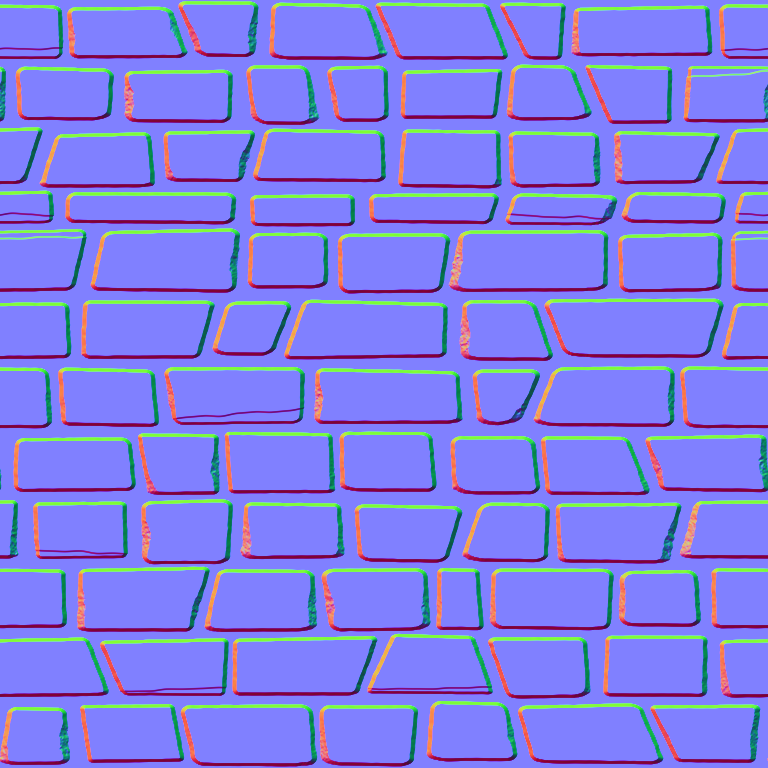
Reproduce this texture map procedurally as a Shadertoy shader.

```glsl
#define ROWS 12.0
#define THIN_ROW 8.0       // index of the one low course, from the bottom
#define LOWER_PITCH 0.0879 // course height below the thin row
#define UPPER_PITCH 0.082  // course height above it
#define JOINT_JITTER 0.29  // share of a stone's width
#define SLANT 0.45         // strongest lean of a joint
#define BEVEL 0.0034
#define STEEPNESS 4.9
#define SIDE_SOFTNESS 0.72 // side bevels are wider and gentler
#define WEAR 0.74
#define LEDGE_CHANCE 0.16
#define SAMPLE_STEP 0.0009

// Stones in each course, bottom to top
const float STONES[12] = float[12](7.0, 6.0, 7.0, 7.0, 7.0, 6.0, 6.0, 6.0, 6.0, 7.0, 8.0, 7.0);

float hash(vec2 p) {
    return fract(sin(dot(p, vec2(127.1, 311.7))) * 43758.5453);
}

float noise(vec2 p) {
    vec2 i = floor(p), f = fract(p);
    f = f * f * (3.0 - 2.0 * f);
    return mix(mix(hash(i), hash(i + vec2(1, 0)), f.x),
               mix(hash(i + vec2(0, 1)), hash(i + vec2(1, 1)), f.x), f.y);
}

// Two turned octaves, centred on zero
float grain(vec2 p) {
    mat2 turn = mat2(0.8, 0.6, -0.6, 0.8);
    return 0.65 * noise(turn * p) + 0.35 * noise(turn * turn * p * 2.1 + 9.0) - 0.5;
}

float rowEdge(float row) {
    return row <= THIN_ROW ? row * LOWER_PITCH : 1.0 - (ROWS - row) * UPPER_PITCH;
}

// Position and lean of the joint left of a stone
vec2 joint(float index, float row, float count) {
    vec2 id = vec2(mod(index, count), row);
    float lean = 2.0 * hash(id + 31.7) - 1.0;
    float jitter = JOINT_JITTER * (2.0 * hash(id + 5.3) - 1.0);
    return vec2((index + jitter) / count, SLANT * lean * lean * lean);
}

float stoneHeight(vec2 p, float index, float row, float count) {
    vec2 id = vec2(mod(index, count), row);
    vec2 left = joint(index, row, count);
    vec2 right = joint(index + 1.0, row, count);
    float bottom = rowEdge(row) + 0.002 + 0.008 * hash(id + 11.1);
    float top = rowEdge(row + 1.0) - 0.002 - 0.008 * hash(id + 17.9);
    vec2 local = p - 0.5 * vec2(left.x + right.x, bottom + top);
    vec2 seed = 19.0 * id + 7.0;

    // Slanted sides
    float leftLean = left.y + 0.16 * (hash(id + 2.7) - 0.5);
    float rightLean = right.y + 0.16 * (hash(id + 8.2) - 0.5);
    float leftDist = (left.x + 0.003 + 0.009 * hash(id + 3.1) + leftLean * local.y - p.x)
                   / sqrt(1.0 + leftLean * leftLean);
    float rightDist = (p.x - right.x + 0.003 + 0.009 * hash(id + 4.6) - rightLean * local.y)
                    / sqrt(1.0 + rightLean * rightLean);
    float side = max(leftDist, rightDist);

    // Crumbling stretches that widen towards the foot
    float worn = noise(local * 20.0 + seed) - 6.0 * local.y;
    worn = smoothstep(WEAR - 0.25, WEAR + 0.25, worn);
    side += 0.0016 * grain(local * 110.0 + seed);
    side += 0.0042 * worn * grain(local * 210.0 + seed);
    side *= SIDE_SOFTNESS * mix(1.0, 0.42, worn);

    // Gently tilted top and bottom
    float topTilt = 0.05 * (hash(id + 6.4) - 0.5);
    float bottomTilt = 0.03 * (hash(id + 9.8) - 0.5);
    float cap = max(p.y - top - topTilt * local.x, bottom + bottomTilt * local.x - p.y);
    cap += 0.0008 * grain(local * 60.0 + seed + 40.0);

    // Rounded outline
    float radius = mix(0.005, 0.011, hash(id + 12.5));
    vec2 q = vec2(side, cap) + radius;
    float dist = length(max(q, 0.0)) + min(max(q.x, q.y), 0.0) - radius;
    float height = STEEPNESS * clamp(-dist, 0.0, BEVEL);

    // Split ledge along the upper or lower edge of a few stones
    if (hash(id + 23.4) < LEDGE_CHANCE) {
        float facing = hash(id + 14.2) < 0.35 ? 1.0 : -1.0;
        float inset = 0.008 + 0.006 * hash(id + 15.6);
        float line = facing * local.y - 0.5 * (top - bottom) + inset;
        line += 0.16 * (hash(id + 16.3) - 0.5) * local.x;
        line += 0.003 * (noise(vec2(local.x * 45.0, 0.0) + seed) - 0.5);
        height = max(0.0, height - 0.004 * smoothstep(-0.001, 0.001, line));
    }
    return height;
}

float wallHeight(vec2 p) {
    p.y = fract(p.y);
    float row = 0.0;
    for (float i = 1.0; i < ROWS; i++) row += step(rowEdge(i), p.y);
    float count = STONES[int(row)];
    p.x += 0.1 * hash(vec2(row, 41.0));
    float cell = floor(p.x * count);
    float height = 0.0;
    for (float i = -1.0; i <= 1.0; i++)
        height = max(height, stoneHeight(p, cell + i, row, count));
    return height;
}

void mainImage(out vec4 fragColor, in vec2 fragCoord) {
    vec2 p = fragCoord / iResolution.xy;
    vec2 e = vec2(SAMPLE_STEP, 0.0);
    vec2 slope = vec2(wallHeight(p + e) - wallHeight(p - e),
                      wallHeight(p + e.yx) - wallHeight(p - e.yx)) / (2.0 * SAMPLE_STEP);

    // Encode the normal: x mirrored, z stored unsigned
    vec3 normal = normalize(vec3(slope.x, -slope.y, 1.0));
    fragColor = vec4(0.5 + 0.5 * normal.xy, normal.z, 1.0);
}
```
